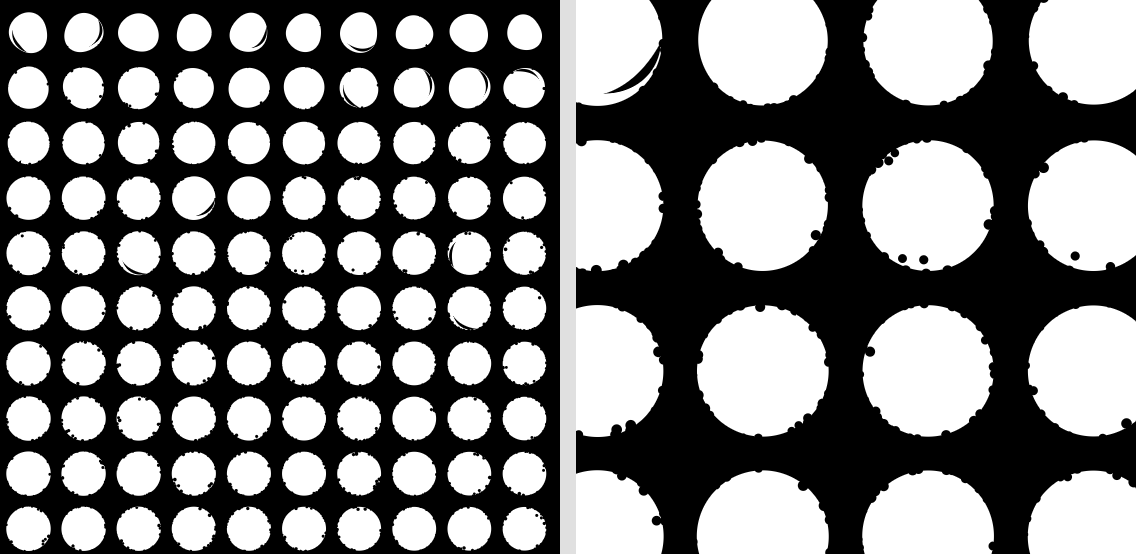
Left, the full canvas; right, a detail of the centre.
This pattern is drawn by a Shadertoy shader. Its source:

```glsl
// Ten by ten grid of white discs on black, with chipped rims and lopsided upper rows.

vec2 hash2(vec2 p) {
    return fract(sin(vec2(dot(p, vec2(127.1, 311.7)), dot(p, vec2(269.5, 183.3)))) * 43758.5);
}

// Cellular chips: jittered dots that eat the rim, some reaching deeper.
float chips(vec2 q, vec2 id, float radius, float smoothness) {
    const float size = 0.042;
    vec2 base = floor(q / size);
    vec2 disc = hash2(id + 4.7);
    float wear = mix(0.06, 0.125, disc.x) * (1.0 - 0.6 * smoothness);
    float nearest = 1.0;
    for (int j = -1; j <= 1; j++)
    for (int i = -1; i <= 1; i++) {
        vec2 cell = base + vec2(i, j);
        vec2 rnd = hash2(cell + id * 37.0);
        vec2 dotPos = (cell + 0.15 + 0.7 * rnd) * size;
        float angle = atan(dotPos.y, dotPos.x);
        float cluster = 0.65 + 0.35 * sin(3.0 * angle + 6.28 * disc.y);
        float chance = hash2(cell + id * 53.0 + 9.1).x;
        float depth = wear * cluster * pow(chance, 6.0);
        float reach = radius + 0.018 + 0.02 * smoothness - depth;
        if (length(dotPos) > reach)
            nearest = min(nearest, length(q - dotPos) - 0.025 - 0.008 * rnd.x);
    }
    return nearest;
}

// Tapered crescent gouge just inside the rim.
float gouge(vec2 q, float turn, float radius) {
    float c = cos(turn), s = sin(turn);
    q = mat2(c, -s, s, c) * q;
    float arc = length(q + vec2(0.05, 0.0)) - radius - 0.15 * q.y;
    return max(abs(arc) - 0.026 + 0.5 * q.y * q.y, -q.x);
}

float wornDisc(vec2 q, vec2 id) {
    vec2 rnd = hash2(id + 17.3);
    vec2 phase = 6.28 * hash2(id + 71.9);
    float smoothness = exp2(id.y - 9.0);
    float radius = 0.403 - 0.0008 * id.x - smoothness * (0.045 + 0.045 * rnd.x * rnd.x);
    float angle = atan(q.y, q.x);
    radius += smoothness * (0.016 * sin(2.0 * angle + phase.x) + 0.011 * sin(3.0 * angle + phase.y));
    float d = length(q) - radius;
    d = max(d, -chips(q, id, radius, smoothness));
    if (rnd.y < 0.015 + 0.4 * smoothness)
        d = max(d, -gouge(q, phase.x, radius));
    return d;
}

void mainImage(out vec4 fragColor, in vec2 fragCoord) {
    // One unit is one repeat; the grid leaves a thin margin at right and top.
    float pixel = 10.053 / iResolution.y;
    vec2 p = fragCoord * pixel + vec2(-0.017, 0.042);
    vec2 id = floor(p);
    float white = 0.0;
    if (all(greaterThanEqual(id, vec2(0.0))) && all(lessThan(id, vec2(10.0))))
        white = clamp(0.5 - wornDisc(p - id - 0.5, id) / pixel, 0.0, 1.0);
    fragColor = vec4(vec3(white), 1.0);
}
```
